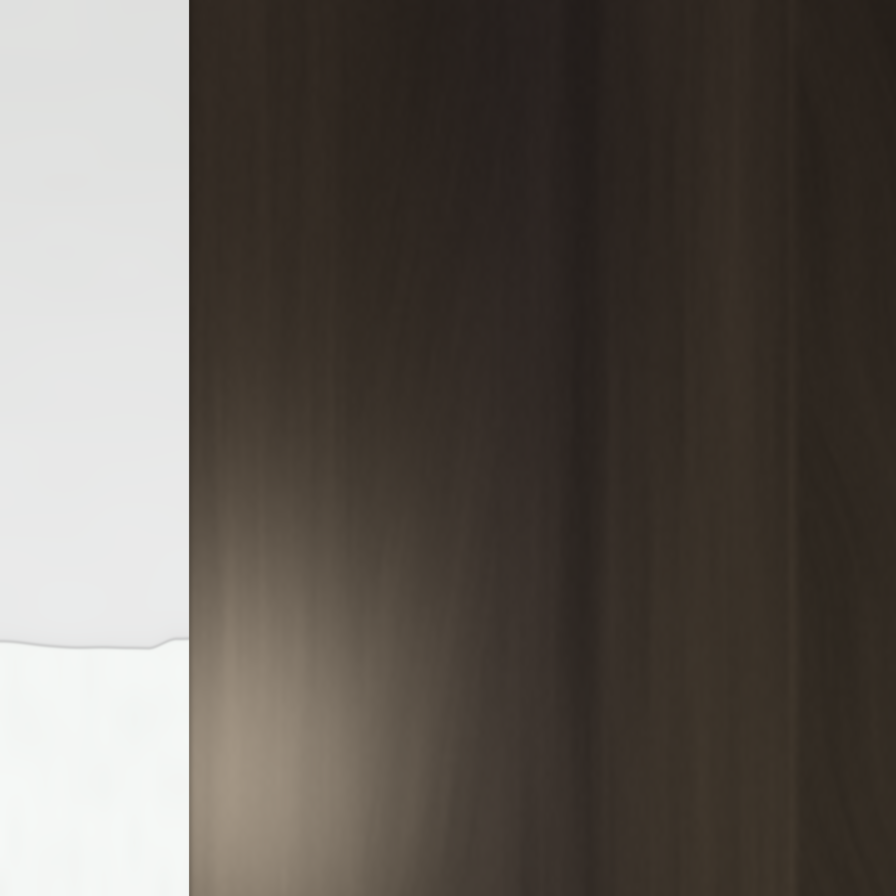
Reproduce this texture procedurally as a WebGL 2 fragment shader.

```glsl
#version 300 es
precision highp float;
// A pale plaster wall with a thin crease beside a dark wood panel.
// Grain is vertically stretched value noise, straight or slanted by band;
// a soft elliptical sheen lights the lower left of the wood.

uniform vec2 u_resolution;
out vec4 fragColor;

const float PANEL_EDGE = 0.211;
const float SEAM_MID = 0.672;
const float SEAM_RIGHT = 0.886;
const vec3 WALL_TOP = vec3(0.875, 0.878, 0.873);
const vec3 WALL_LOW = vec3(0.918, 0.920, 0.920);
const vec3 WALL_BASE = vec3(0.955, 0.965, 0.957);
const vec3 WOOD_TOP = vec3(0.170, 0.142, 0.118);
const vec3 WOOD_LOW = vec3(0.218, 0.187, 0.152);
const vec3 SHEEN_COLOR = vec3(0.375, 0.360, 0.335);
const vec2 SHEEN_CENTER = vec2(0.26, 0.13);
const vec2 SHEEN_SIZE = vec2(0.150, 0.200);
const float GRAIN_STRENGTH = 0.30;

float hash(vec2 p) {
    vec3 q = fract(vec3(p.xyx) * 0.1031);
    q += dot(q, q.yzx + 33.33);
    return fract((q.x + q.y) * q.z);
}

float noise(vec2 p) {
    vec2 i = floor(p);
    vec2 f = fract(p);
    f = f * f * (3.0 - 2.0 * f);
    return mix(mix(hash(i), hash(i + vec2(1, 0)), f.x),
               mix(hash(i + vec2(0, 1)), hash(i + vec2(1, 1)), f.x), f.y);
}

// Layered vertical streaks, centred on zero.
float streaks(vec2 p) {
    float sum = 0.0;
    float weight = 0.36;
    vec2 scale = vec2(22.0, 1.3);
    for (int i = 0; i < 4; i++) {
        sum += weight * (noise(p * scale + float(i) * 17.3) - 0.5);
        scale *= vec2(1.9, 1.8);
        weight *= 0.78;
    }
    return sum;
}

float bump(float x, float center, float width) {
    float d = (x - center) / width;
    return exp(-d * d);
}

float woodGrain(vec2 p) {
    float wander = 0.012 * (noise(p * vec2(5.0, 3.5)) - 0.5);
    float straight = streaks(p + vec2(wander * 0.4, 0.0));
    // Figured band leaning right, and the arched grain of the last board.
    float leaning = streaks(vec2(p.x - 0.15 * p.y + wander, p.y * 1.3 + 4.0));
    float arch = 0.20 * p.y + 0.015 * sin(p.y * 13.0);
    float arched = streaks(vec2(p.x + arch + wander, p.y * 1.3 + 9.0));
    float band = smoothstep(0.37, 0.45, p.x) * (1.0 - smoothstep(0.53, 0.59, p.x));
    float g = mix(straight, leaning, band * 0.85);
    return mix(g, arched, smoothstep(SEAM_RIGHT - 0.004, SEAM_RIGHT + 0.008, p.x));
}

vec3 wood(vec2 p) {
    vec3 color = mix(WOOD_LOW, WOOD_TOP, smoothstep(0.05, 1.0, p.y));
    // Broad tone of the boards.
    float tone = 1.0 + 0.16 * bump(p.x, 0.25, 0.12) * (1.0 - 0.3 * p.y);
    tone -= 0.12 * bump(p.x, 0.53, 0.10) * smoothstep(0.5, 1.0, p.y);
    tone += 0.10 * bump(p.x, 0.79, 0.09);
    tone -= 0.14 * bump(p.x, SEAM_MID - 0.018, 0.022);
    tone -= 0.10 * smoothstep(SEAM_RIGHT, SEAM_RIGHT + 0.01, p.x);
    tone += 0.08 * bump(p.x, SEAM_RIGHT - 0.003, 0.004);
    color *= tone;
    color.b += 0.012 * bump(p.x, 0.60, 0.12);

    vec2 d = (p - SHEEN_CENTER) / SHEEN_SIZE;
    float sheen = exp(-0.5 * dot(d, d));
    color += SHEEN_COLOR * sheen;
    float contrast = GRAIN_STRENGTH * mix(1.0, 0.35, sheen);
    color *= 1.0 + contrast * woodGrain(p);
    return color + 0.008 * (noise(p * vec2(180.0, 110.0)) - 0.5);
}

vec3 wall(vec2 p) {
    float crease = 0.2755 + 0.007 * bump(p.x, 0.0, 0.045)
                 + 0.011 * smoothstep(0.165, 0.198, p.x)
                 + 0.002 * (noise(vec2(p.x * 35.0, 2.0)) - 0.5);
    float h = p.y - crease;
    vec3 upper = mix(WALL_LOW, WALL_TOP, smoothstep(0.28, 1.0, p.y));
    upper -= 0.025 * exp(-max(h, 0.0) / 0.012);
    vec3 lower = WALL_BASE + 0.012 * (noise(p * vec2(60.0, 16.0)) - 0.5);
    vec3 color = mix(lower, upper, smoothstep(-0.002, 0.002, h));
    color -= 0.09 * bump(h, 0.001, 0.0022);
    return color + 0.006 * (noise(p * vec2(14.0, 24.0)) - 0.5);
}

void main() {
    vec2 p = gl_FragCoord.xy / u_resolution;
    float aa = 0.8 / u_resolution.x;
    float side = smoothstep(PANEL_EDGE - aa, PANEL_EDGE + aa, p.x);
    vec3 panel = wood(p);
    // Narrow shaded lip where the panel meets the wall.
    panel *= 1.0 - 0.18 * bump(p.x, PANEL_EDGE, 0.004);
    fragColor = vec4(mix(wall(p), panel, side), 1.0);
}
```
